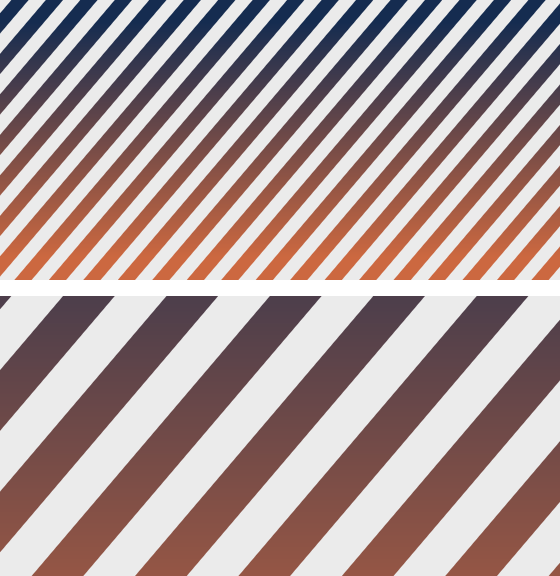
Top, the full canvas; bottom, a detail of the centre.
A WebGL 2 fragment shader for this pattern:

```glsl
#version 300 es
precision highp float;
// Slanted even stripes on pale grey, fading from orange below to navy above.

uniform vec2 u_resolution;
out vec4 outColor;

// Lengths are fractions of the canvas height
#define PERIOD 0.09375
#define STRIPE_WIDTH 0.046875
#define ANGLE_DEG 49.6
#define FADE_START 0.08
#define FADE_END 0.92
#define PAPER vec3(0.920, 0.920, 0.920)
#define ORANGE vec3(0.800, 0.408, 0.250)
#define NAVY vec3(0.084, 0.173, 0.314)

// Signed distance to the nearest stripe, negative inside it
float stripeDistance(vec2 p) {
    float angle = radians(ANGLE_DEG);
    float across = dot(p, vec2(sin(angle), -cos(angle)));
    float offset = (fract(across / PERIOD + 0.5) - 0.5) * PERIOD;
    return abs(offset) - 0.5 * STRIPE_WIDTH;
}

void main() {
    float pixel = 1.0 / u_resolution.y;
    vec2 centered = (gl_FragCoord.xy - 0.5 * u_resolution) * pixel;
    float height = gl_FragCoord.y * pixel;

    // Vertical fade with a short flat run at each end
    float fade = clamp((height - FADE_START) / (FADE_END - FADE_START), 0.0, 1.0);
    vec3 ink = mix(ORANGE, NAVY, fade);

    // Stripe coverage, smoothed over about one pixel
    float coverage = clamp(0.5 - stripeDistance(centered) / pixel, 0.0, 1.0);
    outColor = vec4(mix(PAPER, ink, coverage), 1.0);
}
```
